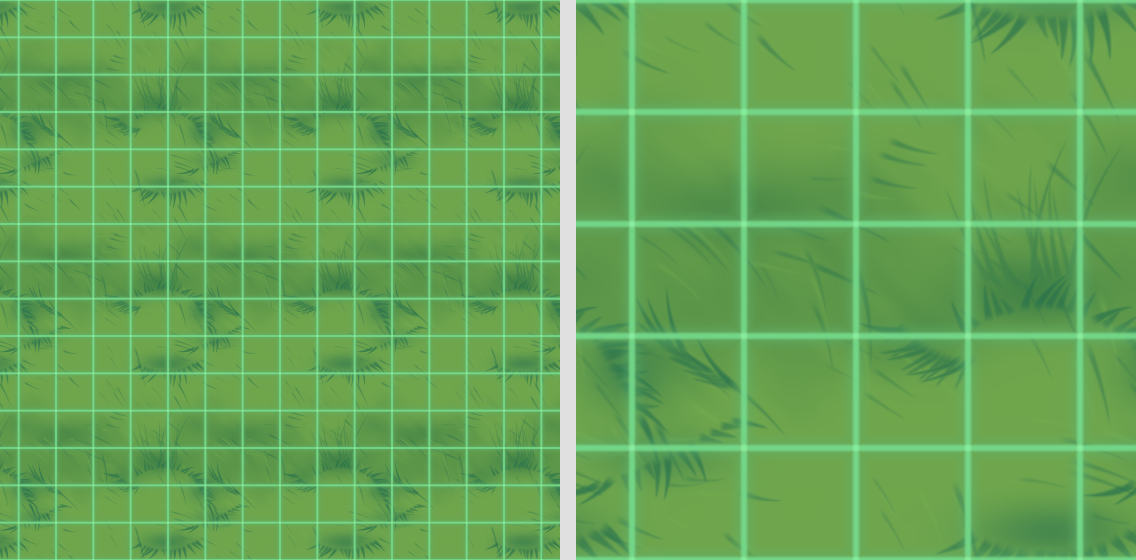
Left, the full canvas; right, a detail of the centre.
Give the GLSL for this texture, as a three.js fragment shader.

```glsl
// Painted grass tile with tufts and brush strokes, under a glowing square grid.
#define GRID_CELLS 15.0
#define TILE_REPEATS 3.14
#define LINE_HALF 0.026
#define GLOW_WIDTH 0.085
#define SOFT 0.004
#define LIGHT_GRASS vec3(0.435, 0.65, 0.30)
#define MID_GRASS vec3(0.345, 0.575, 0.28)
#define DARK_GRASS vec3(0.23, 0.49, 0.27)
#define SHADE vec3(0.15, 0.44, 0.30)
#define GLOW vec3(0.37, 0.70, 0.43)
#define GRID_LINE vec3(0.46, 0.86, 0.55)

varying vec2 vUv;

float hash(vec2 p) {
  vec3 q = fract(vec3(p.xyx) * 0.1031);
  q += dot(q, q.yzx + 33.33);
  return fract((q.x + q.y) * q.z);
}

// Value noise that wraps after a whole number of cells
float noise(vec2 p, vec2 period) {
  vec2 i = floor(p), f = fract(p);
  f = f * f * (3.0 - 2.0 * f);
  vec2 a = mod(i, period), b = mod(i + 1.0, period);
  return mix(mix(hash(a), hash(vec2(b.x, a.y)), f.x),
             mix(hash(vec2(a.x, b.y)), hash(b), f.x), f.y);
}

// Shortest offset between two points of the repeating tile
vec2 wrapped(vec2 d) { return fract(d + 0.5) - 0.5; }

float blob(vec2 p, vec2 center, vec2 radius) {
  vec2 d = wrapped(p - center) / radius;
  return exp(-dot(d, d));
}

// Tapered curved stroke; angles turn clockwise from the right
float blade(vec2 p, vec2 root, float angle, float len, float width, float bend) {
  vec2 d = wrapped(p - root), dir = vec2(cos(angle), sin(angle));
  float t = dot(d, dir) / len;
  float off = abs(dot(d, vec2(-dir.y, dir.x)) - bend * len * t * t);
  float half_w = width * (1.0 - t);
  float ends = smoothstep(0.0, 0.25, t) * (1.0 - smoothstep(0.85, 1.0, t));
  return ends * (1.0 - smoothstep(half_w - SOFT, half_w + SOFT, off));
}

// Row of blades fanned out along a bowed edge
float fringe(vec2 p, vec2 a, vec2 b, float sag, vec2 fan, float len, float width) {
  float ink = 0.0;
  for (int i = 0; i < 14; i++) {
    float t = (float(i) + 0.5) / 14.0;
    float r = hash(vec2(float(i) * 3.7 + 1.0, a.x * 91.0));
    vec2 root = mix(a, b, t) + vec2(0.0, sag * 4.0 * t * (1.0 - t));
    float angle = mix(fan.x, fan.y, t) + (r - 0.5) * 0.7;
    float s = blade(p, root, angle, len * (0.6 + 0.8 * r), width, 0.5 * (r - 0.3));
    ink = max(ink, s * (0.6 + 0.4 * r));
  }
  return ink;
}

// Groups of near-parallel strokes: x holds dark ink, y light ink
vec2 scatteredStrokes(vec2 p) {
  vec2 ink = vec2(0.0);
  for (int g = 0; g < 16; g++) {
    vec2 cell = vec2(mod(float(g), 4.0), floor(float(g) / 4.0));
    float r = hash(cell + 17.0);
    vec2 center = (cell + vec2(r, hash(cell + 41.0))) / 4.0;
    float angle = mix(0.1, 1.05, hash(cell + 63.0));
    for (int k = 0; k < 6; k++) {
      vec2 id = cell * 7.0 + float(k) * 2.3;
      float h = hash(id + 5.0);
      vec2 root = center + (vec2(h, hash(id + 9.0)) - 0.5) * vec2(0.20, 0.15);
      float s = blade(p, root, angle + (h - 0.5) * 0.35, 0.08 + 0.15 * h * r,
                      0.003 + 0.004 * h, 0.6 * (r - 0.5));
      if (k < 4) ink.x = max(ink.x, s * (0.45 + 0.55 * h));
      else ink.y = max(ink.y, s);
    }
  }
  return ink;
}

vec3 grass(vec2 p) {
  // Soft uneven ground with diagonal brushing
  float tone = 0.55 * noise(p * 5.0, vec2(5.0)) + 0.25 * noise(p * 11.0, vec2(11.0));
  vec2 brushed = vec2((p.x - p.y) * 22.0, (p.x + p.y) * 4.0);
  tone += 0.25 * noise(brushed, vec2(22.0, 4.0));
  float valley = 0.5 - 0.5 * cos(6.28318 * (p.y - 0.03));
  float light = tone * 0.8 + 0.42 - 0.5 * valley + 0.65 * blob(p, vec2(0.93, 0.84), vec2(0.17, 0.15));
  vec3 color = mix(MID_GRASS, LIGHT_GRASS, smoothstep(0.1, 0.85, light));

  // Broad hollows, then the deep shade beside the mound
  float hollow = 0.55 * blob(p, vec2(0.38, 0.43), vec2(0.20, 0.07))
               + 0.35 * blob(p, vec2(0.10, 0.38), vec2(0.12, 0.07))
               + 0.80 * blob(p, vec2(0.90, 0.59), vec2(0.15, 0.07))
               + 0.45 * blob(p, vec2(0.70, 0.68), vec2(0.10, 0.06));
  color = mix(color, DARK_GRASS, min(hollow, 0.85));
  float deep = 0.55 * blob(p, vec2(0.94, 1.04), vec2(0.14, 0.05))
             + 0.50 * blob(p, vec2(0.14, 0.74), vec2(0.08, 0.07))
             + 0.40 * blob(p, vec2(0.20, 0.90), vec2(0.11, 0.045));
  color = mix(color, SHADE, min(deep, 0.7));

  // Loose strokes and spiky tuft edges
  vec2 strokes = scatteredStrokes(p);
  color = mix(color, LIGHT_GRASS * 1.06, 0.35 * strokes.y);
  color = mix(color, SHADE, 0.48 * strokes.x);
  float tuft = fringe(p, vec2(0.79, 1.04), vec2(1.10, 1.02), 0.04, vec2(2.6, 0.4), 0.09, 0.011);
  tuft = max(tuft, fringe(p, vec2(0.77, 0.68), vec2(1.06, 0.68), -0.05, vec2(-2.3, -0.5), 0.07, 0.009));
  tuft = max(tuft, fringe(p, vec2(0.66, 0.65), vec2(0.80, 0.71), 0.02, vec2(3.0, 2.1), 0.09, 0.008));
  tuft = max(tuft, fringe(p, vec2(1.06, 0.67), vec2(1.16, 0.82), 0.0, vec2(-0.6, 0.6), 0.09, 0.009));
  tuft = max(tuft, fringe(p, vec2(0.21, 0.69), vec2(0.36, 0.78), 0.0, vec2(3.9, 3.4), 0.10, 0.008));
  tuft = max(tuft, fringe(p, vec2(1.07, 0.96), vec2(1.34, 0.83), 0.0, vec2(2.5, -0.2), 0.07, 0.009));
  tuft = max(tuft, 0.6 * fringe(p, vec2(0.82, 0.59), vec2(1.0, 0.60), 0.0, vec2(-2.1, -1.8), 0.22, 0.007));
  return mix(color, SHADE, 0.72 * tuft);
}

void main() {
  // Tile coordinates run downward from the upper left corner
  vec3 color = grass(vec2(vUv.x, 1.0 - vUv.y) * TILE_REPEATS);

  // Grid lines, half a cell in from the left and flush with the bottom
  vec2 cell = vUv * GRID_CELLS + vec2(0.0, 0.5);
  vec2 d = abs(fract(cell) - 0.5);
  vec2 halo = exp(-d * d / (GLOW_WIDTH * GLOW_WIDTH));
  vec2 core = 1.0 - smoothstep(LINE_HALF * 0.3, LINE_HALF * 1.8, d);
  color = mix(color, GLOW, 0.5 * max(halo.x, halo.y));
  color = mix(color, GRID_LINE, 0.88 * max(core.x, core.y));
  color += 0.09 * core.x * core.y;
  gl_FragColor = vec4(color, 1.0);
}
```
